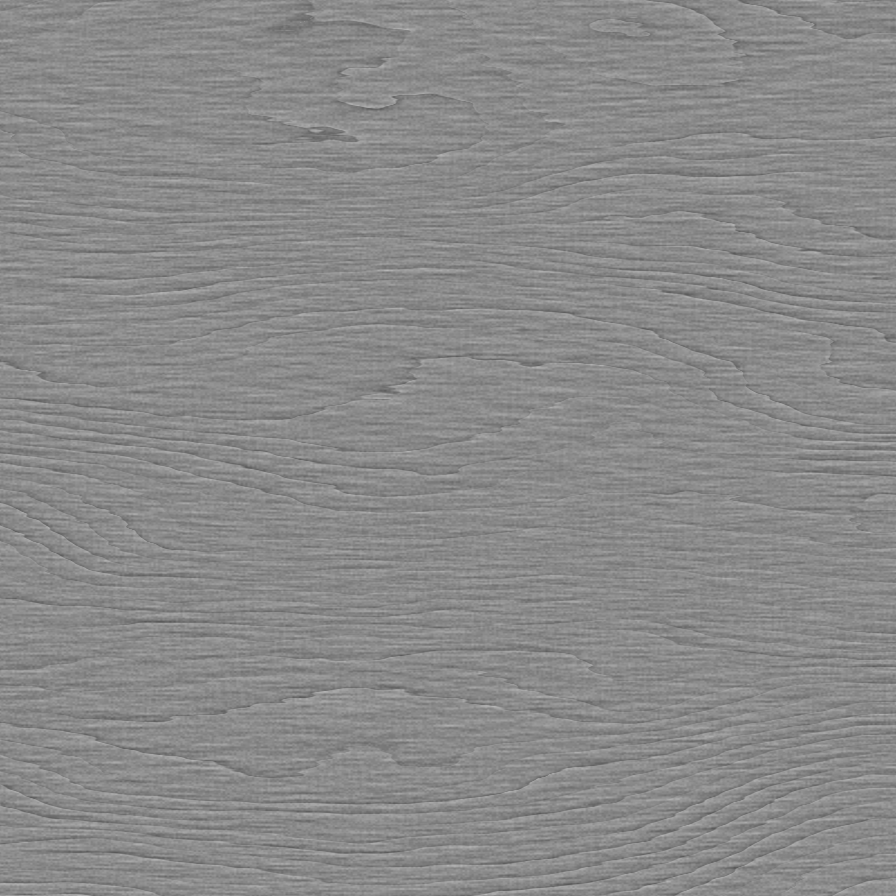
Write a WebGL 2 fragment shader that draws this texture map.

```glsl
#version 300 es
precision highp float;
// Grey painted wood: embossed growth rings flowing sideways over fine fibres.

uniform vec2 u_resolution;
out vec4 fragColor;

float hash(vec2 p) {
    return fract(sin(dot(p, vec2(127.1, 311.7))) * 43758.5453);
}

float noise(vec2 p) {
    vec2 cell = floor(p);
    vec2 f = fract(p);
    f = f * f * (3.0 - 2.0 * f);
    return mix(mix(hash(cell), hash(cell + vec2(1.0, 0.0)), f.x),
               mix(hash(cell + vec2(0.0, 1.0)), hash(cell + 1.0), f.x), f.y);
}

// One row of streaks, shifted at random so that rows do not line up.
float streakRow(float x, float row) {
    x += 40.0 * hash(vec2(row, 3.7));
    float f = fract(x);
    return mix(hash(vec2(floor(x), row)), hash(vec2(floor(x) + 1.0, row)), f * f * (3.0 - 2.0 * f));
}

float streaks(vec2 p) {
    float row = floor(p.y);
    return mix(streakRow(p.x, row), streakRow(p.x, row + 1.0), smoothstep(0.0, 1.0, p.y - row));
}

// Growth field: each whole number is one ring; slow warps make the arches.
float growth(vec2 p) {
    float rings = p.y * 48.0;
    rings += 10.0 * noise(p * vec2(1.6, 5.3) + vec2(7.3, 2.6));
    rings += 4.0 * noise(p * vec2(3.7, 12.0) + 31.4);
    rings += 0.8 * noise(p * vec2(10.0, 34.0) + 53.0);
    return rings;
}

// Signed relief of the ring edges: a dark groove beside a bright lip.
float ringRelief(vec2 p) {
    float field = growth(p);
    vec2 slope = vec2(growth(p + vec2(0.003, 0.0)), growth(p + vec2(0.0, 0.003))) - field;
    float density = max(length(slope) / 0.003, 24.0);
    float level = smoothstep(0.25, 0.85, abs(slope.y) / (length(slope) + 0.0001));

    // Ragged edges, with the distance measured in canvas units.
    field += 0.2 * (streaks(p * vec2(38.0, 260.0)) - 0.5);
    float ring = round(field);
    float d = (field - ring) / density;

    float side = smoothstep(-0.0008, 0.0008, d);
    float groove = side * exp(-max(d, 0.0) / 0.0026);
    float lip = (1.0 - side) * exp(min(d, 0.0) / 0.003);

    // Rings fade in and out along their length and between regions.
    float along = smoothstep(0.1, 0.8, noise(vec2(p.x * 5.0, ring * 1.7)));
    float region = smoothstep(0.2, 0.75, noise(p * vec2(2.5, 8.0) + 17.0));
    float strength = mix(0.2, 1.0, along) * mix(0.5, 1.0, region) * mix(0.3, 1.0, level);
    return strength * (0.10 * lip - 0.14 * groove);
}

// Thin fibres lit from above, bending gently with the wood.
float fibres(vec2 p) {
    p.y += 0.03 * noise(p * vec2(1.6, 5.3) + vec2(7.3, 2.6));
    vec2 coarse = p * vec2(20.0, 200.0);
    vec2 fine = p * vec2(48.0, 400.0) + 11.0;
    float relief = 0.055 * (streaks(coarse) - streaks(coarse + vec2(0.0, 0.9)));
    relief += 0.085 * (streaks(fine) - streaks(fine + vec2(0.0, 0.9)));
    return relief + 0.03 * (streaks(p * vec2(30.0, 260.0) + 29.0) - 0.5);
}

void main() {
    vec2 p = gl_FragCoord.xy / u_resolution;
    float grey = 0.543 + ringRelief(p) + fibres(p);

    // Fine paint grain.
    grey += 0.08 * (noise(p * vec2(400.0, 500.0) + 5.0) - 0.5);

    fragColor = vec4(vec3(grey), 1.0);
}
```
